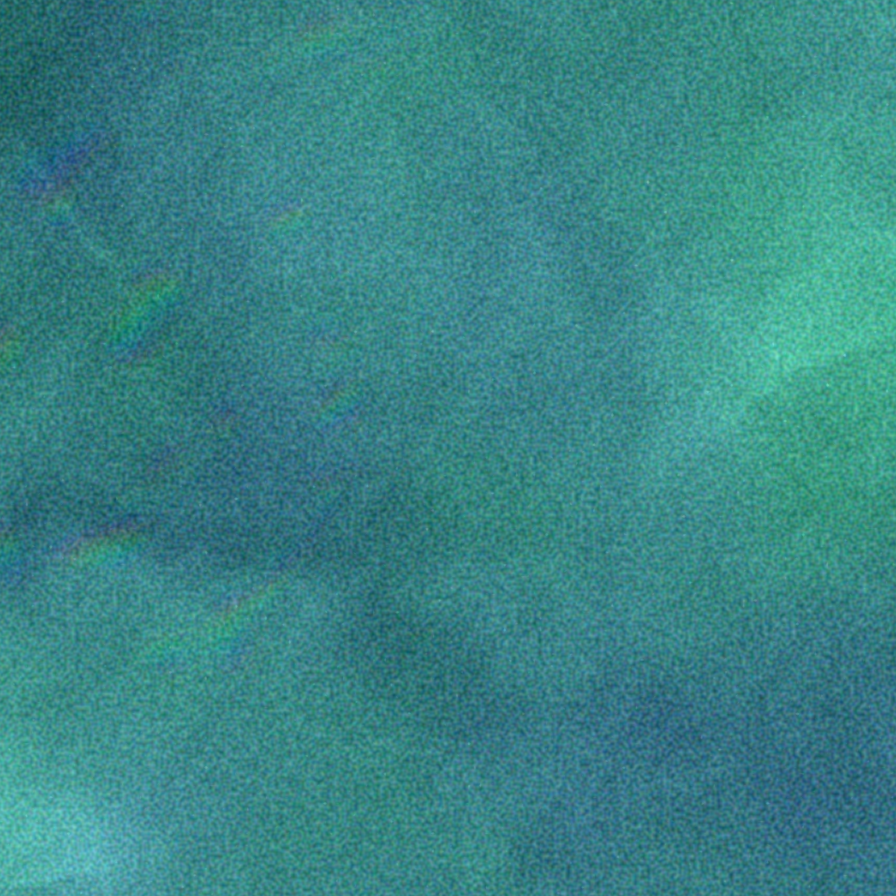
Reproduce this texture procedurally as a Shadertoy shader.

```glsl
const vec3 DEEP_TEAL = vec3(0.11, 0.34, 0.355);
const vec3 PALE_TEAL = vec3(0.335, 0.73, 0.68);
const vec3 BLUE_SHIFT = vec3(0.025, -0.015, 0.055);

// Random unit gradient for a lattice cell
vec2 cellGradient(vec2 cell, uint seed) {
    uvec2 q = uvec2(ivec2(cell) + 4096);
    uint h = q.x * 1597334677u ^ q.y * 3812015801u ^ seed * 2798796413u;
    h = (h ^ (h >> 15)) * 2246822519u;
    h = (h ^ (h >> 13)) * 3266489917u;
    float angle = float((h ^ (h >> 16)) & 65535u) / 65536.0 * 6.28319;
    return vec2(cos(angle), sin(angle));
}

float gradientNoise(vec2 p, uint seed) {
    vec2 i = floor(p), f = p - i;
    vec2 u = f * f * f * (f * (f * 6.0 - 15.0) + 10.0);
    vec2 e = vec2(0.0, 1.0);
    float a = dot(cellGradient(i, seed), f);
    float b = dot(cellGradient(i + e.yx, seed), f - e.yx);
    float c = dot(cellGradient(i + e.xy, seed), f - e.xy);
    float d = dot(cellGradient(i + e.yy, seed), f - e.yy);
    return mix(mix(a, b, u.x), mix(c, d, u.x), u.y);
}

float fbm(vec2 p, int octaves, uint seed) {
    float sum = 0.0, amplitude = 1.0;
    for (int i = 0; i < octaves; i++) {
        sum += amplitude * gradientNoise(p, seed + uint(i));
        p = mat2(1.6, 1.2, -1.2, 1.6) * p;
        amplitude *= 0.5;
    }
    return sum;
}

// Soft rotated ellipse
float glow(vec2 p, vec2 center, vec2 radius, float angle) {
    vec2 d = p - center;
    float c = cos(angle), s = sin(angle);
    d = vec2(c * d.x + s * d.y, c * d.y - s * d.x) / radius;
    return exp(-dot(d, d));
}

// Crease: sharp on its right side, fading out to the left
float fold(vec2 p, vec2 start, vec2 end, float width) {
    vec2 along = normalize(end - start), d = p - start;
    float side = along.x * d.y - along.y * d.x;
    float t = dot(d, along) / length(end - start);
    float ends = smoothstep(-0.25, 0.2, t) * smoothstep(1.3, 0.9, t);
    return ends * smoothstep(-0.004, 0.004, side) * exp(-max(side, 0.0) / width);
}

// Broad light and shadow over the crumpled sheet
float sheetLight(vec2 p) {
    float light = 0.46;
    light += 0.30 * glow(p, vec2(0.98, 0.72), vec2(0.22, 0.27), 0.3);
    light += 0.16 * glow(p, vec2(0.80, 0.54), vec2(0.30, 0.12), 0.6);
    light += 0.40 * glow(p, vec2(0.02, 0.08), vec2(0.20, 0.11), -0.3);
    light += 0.12 * glow(p, vec2(0.10, 0.27), vec2(0.30, 0.10), -0.1);
    light += 0.09 * glow(p, vec2(0.45, 0.78), vec2(0.14, 0.20), 0.5);
    light -= 0.30 * glow(p, vec2(0.00, 0.93), vec2(0.22, 0.25), 0.0);
    light -= 0.26 * glow(p, vec2(0.08, 0.395), vec2(0.26, 0.045), 0.03);
    light -= 0.16 * glow(p, vec2(0.36, 0.47), vec2(0.24, 0.12), -0.4);
    light -= 0.13 * glow(p, vec2(0.47, 0.25), vec2(0.05, 0.13), 0.6);
    light -= 0.18 * glow(p, vec2(0.85, 0.12), vec2(0.30, 0.17), 0.0);
    light -= 0.12 * glow(p, vec2(1.00, 0.27), vec2(0.03, 0.05), 0.0);
    return light;
}

float creaseLight(vec2 p) {
    float light = 0.17 * fold(p, vec2(0.78, 0.50), vec2(0.89, 0.59), 0.035);
    light += 0.17 * fold(p, vec2(0.88, 0.588), vec2(1.03, 0.635), 0.03);
    light += 0.12 * fold(p, vec2(0.52, 0.00), vec2(0.63, 0.11), 0.05);
    light += 0.20 * fold(p, vec2(-0.02, 0.00), vec2(0.11, 0.03), 0.04);
    light += 0.08 * fold(p, vec2(0.88, 0.975), vec2(1.03, 0.965), 0.02);
    light += 0.15 * glow(p, vec2(0.08, 0.76), vec2(0.13, 0.008), -0.95);
    return light;
}

// Faint rainbow patches of thin-film interference
vec3 filmColor(vec2 p) {
    float patches = smoothstep(0.12, 0.55, fbm(p * 9.0, 2, 31u));
    float region = smoothstep(0.62, 0.25, p.x) * smoothstep(0.12, 0.3, p.y);
    float phase = 95.0 * (p.y - 0.5 * p.x) + 7.0 * gradientNoise(p * 7.0, 37u);
    return 0.06 * patches * region * cos(phase + vec3(0.0, 2.1, 4.2));
}

// Fine coloured grain with a few bright specks
vec3 grain(vec2 p) {
    float luma = gradientNoise(p * 215.0, 41u) + 0.5 * gradientNoise(p * 97.0, 43u);
    vec3 chroma = vec3(gradientNoise(p * 190.0, 47u), gradientNoise(p * 190.0, 53u),
                       gradientNoise(p * 170.0, 59u));
    float specks = smoothstep(0.42, 0.75, gradientNoise(p * 150.0, 61u));
    return 0.12 * luma + chroma * vec3(0.12, 0.09, 0.13) + 0.13 * specks;
}

void mainImage(out vec4 fragColor, in vec2 fragCoord) {
    vec2 p = fragCoord / iResolution.xy;
    vec2 warp = vec2(fbm(p * 5.0, 3, 3u), fbm(p * 5.0, 3, 11u));

    // Lighting, mottling and slanted fibres
    float light = sheetLight(p + 0.07 * warp) + creaseLight(p + 0.016 * warp);
    light += 0.15 * fbm(p * 7.0 + warp, 4, 17u);
    light += 0.07 * gradientNoise(mat2(0.8, 0.6, -0.6, 0.8) * p * vec2(45.0, 14.0), 23u);
    float weave = sin(dot(p, vec2(430.0, 250.0)) + 5.0 * gradientNoise(p * 12.0, 27u));
    light += 0.025 * weave * smoothstep(0.5, 0.9, p.x);

    // Blue on the left and lower right, green toward the upper right
    float blue = 0.15 + 1.2 * fbm(p * 3.5, 3, 29u);
    blue += 0.9 * glow(p, vec2(0.80, 0.14), vec2(0.30, 0.20), 0.0);
    blue += 0.5 * glow(p, vec2(0.38, 0.68), vec2(0.25, 0.30), 0.0);
    blue -= 0.9 * glow(p, vec2(0.98, 0.60), vec2(0.25, 0.35), 0.0);

    vec3 color = mix(DEEP_TEAL, PALE_TEAL, light) + BLUE_SHIFT * blue;
    color += filmColor(p) + grain(p);
    fragColor = vec4(clamp(color, 0.0, 1.0), 1.0);
}
```
